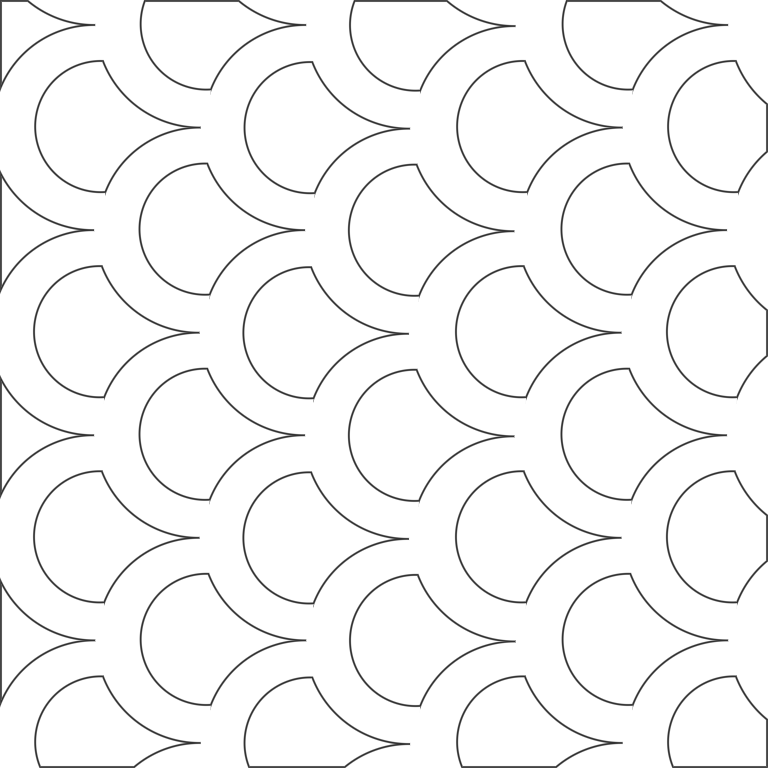
Write a Shadertoy shader that draws this pattern.

```glsl
#define PERIOD vec2(0.2747, 0.2671)
#define FIRST_TIP vec2(0.2586, 0.0326)
#define BACK_CENTER vec2(-0.1289, 0.0013)
#define BACK_RADIUS 0.0854
#define UPPER_RADIUS 0.1350
#define LOWER_RADIUS 0.1319
#define SHOULDER_X -0.1217
#define HALF_LINE 0.0012
#define INK vec3(0.19)
#define PAPER vec3(1.0)

// Signed distance to one scale, with its pointed tip at the origin
float scaleShape(vec2 p) {
    float back = length(p - BACK_CENTER) - BACK_RADIUS;
    float tail = max(SHOULDER_X - p.x, p.x);
    float upperCut = UPPER_RADIUS - length(p - vec2(0.0, UPPER_RADIUS));
    float lowerCut = LOWER_RADIUS - length(p + vec2(0.0, LOWER_RADIUS));
    return max(min(back, tail), max(upperCut, lowerCut));
}

// Slight drift of the middle columns and the outer rows
vec2 placementDrift(vec2 tip) {
    float middleColumn = 1.0 - step(0.1, abs(tip.x - 0.601));
    float outerRow = step(0.27, abs(tip.y - 0.5));
    return middleColumn * vec2(-0.0021, -0.0014) + outerRow * vec2(0.0015, 0.0);
}

// Distance to the scale of one lattice nearest to p
float latticeScale(vec2 p, vec2 origin) {
    vec2 middle = vec2(-0.107, 0.0);
    vec2 cell = floor((p - origin - middle) / PERIOD + 0.5);
    vec2 tip = origin + cell * PERIOD;
    return scaleShape(p - tip - placementDrift(tip));
}

void mainImage(out vec4 fragColor, in vec2 fragCoord) {
    vec2 p = fragCoord / iResolution.y;
    float pixel = 1.0 / iResolution.y;

    // Two lattices, staggered by half a period
    float scales = 1.0;
    for (int i = 0; i < 2; i++) {
        vec2 stagger = float(i) * 0.5 * PERIOD * vec2(-1.0, 1.0);
        scales = min(scales, latticeScale(p, FIRST_TIP + stagger));
    }

    // Outlines close along the canvas edge
    vec2 halfCanvas = 0.5 * iResolution.xy / iResolution.y;
    vec2 border = abs(p - halfCanvas) - halfCanvas + HALF_LINE;
    float outline = abs(max(scales, max(border.x, border.y)));

    float soft = 0.8 * pixel;
    float line = 1.0 - smoothstep(HALF_LINE - soft, HALF_LINE + soft, outline);
    fragColor = vec4(mix(PAPER, INK, line), 1.0);
}
```
